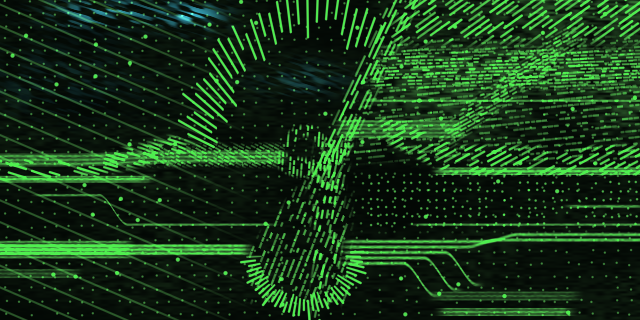
This background is drawn by a Shadertoy shader. Its source:

```glsl
const vec3 NIGHT = vec3(.01, .03, .016);
const vec3 PHOSPHOR = vec3(.31, .94, .31);
const vec3 PALE = vec3(.14, .06, .12);
const vec3 CYAN = vec3(.16, .5, .6);
const float STROKE = .0034;
const float GRID = .039;
const float STRIPE_GAP = .068;
const float STRIPE_SLOPE = .43;

float hash(vec2 p) {
    p = fract(p * vec2(.1031, .1137));
    p += dot(p, p.yx + 33.33);
    return fract((p.x + p.y) * p.x * 17.3);
}

float noise(vec2 p) {
    vec2 i = floor(p), f = fract(p), e = vec2(0, 1);
    f *= f * (3. - 2. * f);
    return mix(mix(hash(i), hash(i + e.yx), f.x),
               mix(hash(i + e), hash(i + e.yy), f.x), f.y);
}

float ink(float d) {
    float aa = .8 / iResolution.y;
    return 1. - smoothstep(-aa, aa, d);
}

float span(float x, float a, float b, float soft) {
    return smoothstep(a - soft, a + soft, x) * (1. - smoothstep(b - soft, b + soft, x));
}

// Broken parallel strokes on a rotated lattice
float slashes(vec2 p, float angle, vec2 cell, float density) {
    vec2 dir = vec2(cos(angle), sin(angle));
    vec2 q = vec2(dot(p, dir), dot(p, vec2(-dir.y, dir.x)));
    q.x += cell.x * hash(vec2(floor(q.y / cell.y) + 90., 3));
    vec2 id = floor(q / cell) + 200., f = (fract(q / cell) - .5) * cell;
    float halfLength = cell.x * mix(.15, .43, hash(id));
    float d = length(vec2(max(abs(f.x) - halfLength, 0.), f.y)) - min(STROKE, .25 * cell.y);
    return ink(d) * step(hash(id + 47.), density) * mix(.6, 1.1, hash(id + 13.));
}

// Strokes standing across an elliptic arc
float radialStrokes(vec2 p, vec2 radii, float reach, float pitch, vec2 arc) {
    float angle = atan(p.y, p.x), r = length(p);
    float id = floor(angle / pitch) + 100.;
    float across = (fract(angle / pitch) - .5) * pitch * r;
    float along = abs(r - r / length(p / radii) + (hash(vec2(id, 5)) - .5) * reach * .6);
    float size = reach * mix(.3, .6, hash(vec2(id, 9)));
    float d = length(vec2(max(along - size, 0.), across)) - min(STROKE, pitch * r * .22);
    return ink(d) * span(angle, arc.x, arc.y, .04);
}

// Horizontal bundle that shifts between levels
float wire(vec2 p, vec2 ends, vec2 level, vec2 bend, float width) {
    float d = abs(p.y - mix(level.x, level.y, smoothstep(bend.x, bend.y, p.x)));
    float grain = .55 + .45 * noise(p * vec2(110, 260));
    return ink(d - width) * (.7 + .3 * cos(d * 520.)) * grain * span(p.x, ends.x, ends.y, .03);
}

float rail(vec2 p, float a, float b, float y, float width) {
    return wire(p, vec2(a, b), vec2(y), vec2(0, 1), width);
}

float dots(vec2 p, float cell, float radius, float density, float jitter) {
    vec2 id = floor(p / cell) + 20.;
    vec2 offset = (vec2(hash(id), hash(id + 31.)) - .5) * jitter;
    float d = length((fract(p / cell) - .5 - offset) * cell) - radius;
    return ink(d) * step(hash(id + 71.), density);
}

float leftSide(vec2 p) {
    float stripe = abs(fract((p.y + STRIPE_SLOPE * p.x) / STRIPE_GAP) - .5) * STRIPE_GAP;
    float v = .3 * ink(stripe - STROKE) * (1. - smoothstep(.4, .85, p.x));
    v += 1.2 * rail(p, -.1, .77, .22, .017) + .7 * rail(p, -.1, .4, .22, .028);
    v += 1.2 * rail(p, -.1, .46, .44, .01);
    v += .75 * wire(p, vec2(-.1, .88), vec2(.5, .51), vec2(.2, .6), .02);
    v += .6 * slashes(p, -.5, vec2(.02, .01), .8) * span(p.x, .45, .88, .03) * span(p.y, .48, .55, .01);
    v += .7 * wire(p, vec2(.12, .85), vec2(.39, .298), vec2(.31, .4), .004);
    v += .4 * rail(p, -.1, .24, .145, .014);
    float flow = p.y - mix(.47, .55, smoothstep(.2, .65, p.x));
    return v + slashes(p, -.3, vec2(.08, .013), .8) * span(flow, -.03, .035, .015) * span(p.x, -.1, .58, .05);
}

// Arch, ring, small loop, spray and beam
float centre(vec2 p) {
    float v = radialStrokes(p - vec2(.97, .39), vec2(.375, .57), .115, .052, vec2(1.15, 2.72));
    v += radialStrokes(p - vec2(.95, .205), vec2(.165, .16), .05, .085, vec2(-3.1, .1));
    vec2 q = p - vec2(.955, .54);
    float loop = span(length(q), .035, .07, .008) * step(0., q.y);
    float bowl = span(p.y - .47 - 4. * q.x * q.x, -.025, .035, .01) * span(p.x, .87, 1.1, .02);
    v += slashes(p, 1.5, vec2(.024, .012), .75) * max(loop, bowl);
    float funnel = span(p.x, mix(.78, 1., clamp((p.y - .22) / .28, 0., 1.)), 1.09, .02);
    v += .7 * slashes(p, 1.2, vec2(.02, .019), .6) * funnel * span(p.y, .06, .48, .03);
    float spray = span(p.x, .98, 1.05 + .05 * p.y, .02) * (1. - smoothstep(.4, .6, p.y));
    v += slashes(p, 1.4, vec2(.045, .016), .5) * spray;
    float beam = p.x - mix(1., 1.27, (p.y - .42) / .58);
    return v + slashes(p, 1.13, vec2(.09, .014), .85) * span(beam, -.05, .04, .015) * smoothstep(.38, .48, p.y);
}

float rightSide(vec2 p) {
    float edge = smoothstep(0., .05, p.x - mix(1., 1.24, (p.y - .45) / .55));
    float v = slashes(p, .62, vec2(.11, .0165), .92) * edge * smoothstep(.84, .9, p.y);
    v += .8 * slashes(p, .03, vec2(.024, .0105), .75) * edge * span(p.y, .73, .84, .025);
    v += .5 * slashes(p, .1, vec2(.018, .02), .6) * edge * span(p.y, .5, .88, .02);
    float sweep = p.y - mix(.6, .88, (p.x - 1.42) / .36);
    v += .7 * slashes(p, .5, vec2(.03, .011), .8) * span(sweep, -.05, .04, .02) * span(p.x, 1.4, 1.8, .04);
    float flow = p.y - mix(.61, .505, smoothstep(1.15, 1.45, p.x));
    v += slashes(p, .5, vec2(.08, .016), .85) * span(flow, -.05, .04, .01) * smoothstep(1.15, 1.25, p.x);
    v += .6 * rail(p, 1.06, 1.44, .597, .028) + 1.2 * rail(p, 1.37, 2.1, .465, .011);
    v += .7 * (rail(p, 1.78, 2.1, .355, .005) + rail(p, 1.3, 2.1, .298, .004) + rail(p, 1.15, 2.1, .685, .004));
    v += .8 * rail(p, 1.38, 1.78, .025, .012) + .4 * rail(p, 1.36, 1.8, .075, .014);
    // Lower bundles peel away one by one
    for (int i = 0; i < 5; i++) {
        float k = float(i), turn = 1.62 - .065 * k, y = .245 - .017 * k;
        bool rising = i < 2;
        v += wire(p, vec2(1.08, rising ? 2.1 : turn), vec2(y, y + (rising ? .022 : -.1)), vec2(turn - .1, turn), .006);
    }
    return v + .7 * dots(p, .026, STROKE, .8, .3) * span(p.x, 1.12, 2.1, .04) * span(p.y, .28, .46, .02);
}

float puff(vec2 p, vec2 scale) {
    p *= scale;
    return exp(-dot(p, p));
}

void mainImage(out vec4 fragColor, in vec2 fragCoord) {
    vec2 p = fragCoord / iResolution.xy * vec2(2, 1);
    float light = leftSide(p) + centre(p) + rightSide(p);
    light += .5 * dots(p, GRID, .0032, .85, .25) + .9 * dots(p + .03, .125, .0062, .45, .8);

    // Scan haze and cool wisps
    float haze = noise(p * vec2(40, 150)) * noise(p * vec2(4, 9));
    light += haze * (.1 + .4 * smoothstep(1.1, 1.4, p.x) * smoothstep(.45, .8, p.y));
    float wisp = puff(p - vec2(.34, .96), vec2(6, 22)) + 1.2 * puff(p - vec2(.6, .95), vec2(11, 24));
    wisp += .4 * puff(p - vec2(.94, .75), vec2(8, 20)) + .2 * puff(p - vec2(.2, .75), vec2(4, 9));
    wisp *= smoothstep(.35, .85, noise(vec2(p.x * 26., (p.y + .3 * p.x) * 140.)));

    light = clamp(light, 0., 1.);
    vec3 color = mix(NIGHT, PHOSPHOR, light) + PALE * light * (1. - light) * 2.;
    fragColor = vec4(min(color + CYAN * wisp, 1.), 1);
}
```
